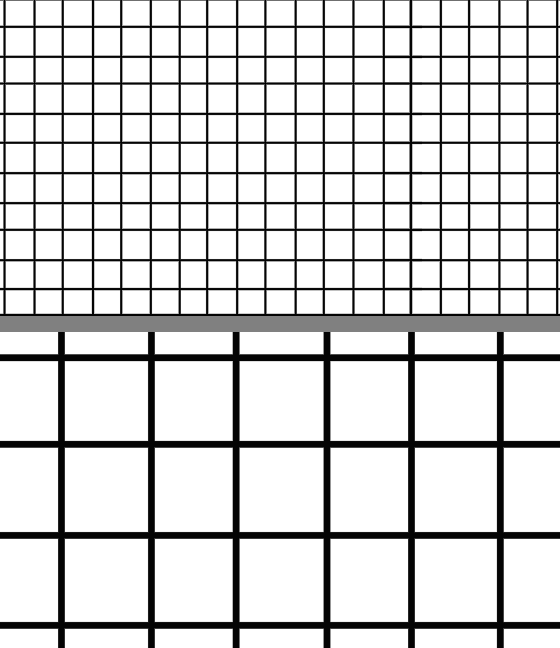
Top: the whole. Bottom: its middle third, enlarged.
Write a Shadertoy shader that draws this pattern.

```glsl
const float VIEW_HEIGHT = 432.0;       // grid units down the canvas
const float LINE_WIDTH = 3.1;
const float SOFTNESS = 1.15;           // edge blur in output pixels
const vec3 PAPER = vec3(1.0);
const vec3 INK = vec3(0.015);

// Uneven cells recur every seven columns and every five rows.
const vec2 BLOCK_START = vec2(6.2, -163.3);
const vec2 BLOCK_SIZE = vec2(277.75, 200.0);
const float COLUMNS[7] = float[](0.0, 41.0, 79.6, 121.0, 159.5, 200.0, 240.5);
const float ROWS[5] = float[](0.0, 41.0, 77.5, 119.0, 158.5);
const float BLOCK_SHIFT = 0.75;        // odd blocks start slightly early
const float LAST_COLUMN_SHIFT = 1.0;   // last column alternates by block

// Border lines and the overlap where the strokes are heavier.
const float TOP_LINE_WIDTH = 1.6;
const float BOTTOM_LINE_Y = 430.6;
const vec2 SEAM_SPAN = vec2(524.0, 577.0);
const float SEAM_X = 561.7;
const float SEAM_EXTRA = 0.6;

float stroke(float dist, float width, float blur) {
    return clamp((0.5 * width - dist) / blur + 0.5, 0.0, 1.0);
}

float columnDistance(float x) {
    float nearest = 1e3;
    for (int block = 0; block < 3; block++) {
        float odd = float(block % 2);
        float start = BLOCK_START.x + BLOCK_SIZE.x * float(block) - BLOCK_SHIFT * odd;
        for (int i = 0; i < 7; i++) {
            float shift = i == 6 ? LAST_COLUMN_SHIFT * (2.0 * odd - 1.0) : 0.0;
            nearest = min(nearest, abs(x - start - COLUMNS[i] - shift));
        }
    }
    return nearest;
}

float rowDistance(float y) {
    float local = mod(y - BLOCK_START.y, BLOCK_SIZE.y);
    float nearest = BLOCK_SIZE.y - local;
    for (int i = 0; i < 5; i++) nearest = min(nearest, abs(local - ROWS[i]));
    return nearest;
}

void mainImage(out vec4 fragColor, in vec2 fragCoord) {
    float unit = VIEW_HEIGHT / iResolution.y;
    float blur = SOFTNESS * unit;
    vec2 p = fragCoord * unit;
    p.y = VIEW_HEIGHT - p.y;

    // Main grid, with slightly heavier rows across the seam
    float onSeam = step(SEAM_SPAN.x, p.x) * step(p.x, SEAM_SPAN.y);
    float ink = stroke(columnDistance(p.x), LINE_WIDTH, blur);
    ink = max(ink, stroke(rowDistance(p.y), LINE_WIDTH + 0.5 * SEAM_EXTRA * onSeam, blur));
    ink = max(ink, stroke(abs(p.x - SEAM_X), LINE_WIDTH + SEAM_EXTRA, blur));

    // Top and bottom borders
    ink = max(ink, stroke(p.y, TOP_LINE_WIDTH, blur));
    ink = max(ink, stroke(abs(p.y - BOTTOM_LINE_Y), LINE_WIDTH, blur));

    fragColor = vec4(mix(PAPER, INK, ink), 1.0);
}
```
